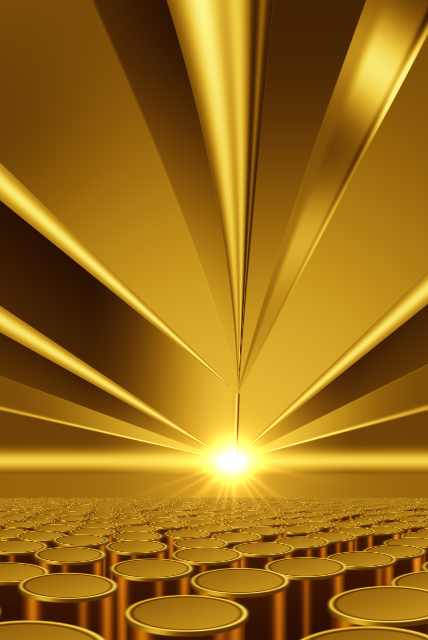
A Shadertoy shader for this background:

```glsl
// Golden metal blades fan out from a glowing horizon above a field of cylinders.
// Blades are bands between curved edges; their tone indexes a gold colour ramp.
// Cylinders are painted from far to near on a jittered perspective grid.
const vec2 SUN = vec2(0.362, 0.279);   // glow on the horizon
const vec2 APEX = vec2(0.372, 0.385);  // meeting point of the upper blades
const float HALF_WIDTH = 0.334;
const float HORIZON = 0.26;
const float FIELD_Y = 0.238;           // vanishing height of the cylinder tops
const float FIELD_SCALE = 0.766;
const float SPACING = 1.95;
const float RADIUS = 0.5;
const int ROWS = 40;
const vec3 GLOW = vec3(1.0, 0.84, 0.43);
const vec3 CORE = vec3(1.0, 0.95, 0.75);
const vec3 AMBER = vec3(1.1, 0.84, 0.55);

float hash(vec2 p) { return fract(sin(dot(p, vec2(127.1, 311.7))) * 43758.5453); }

float bump(float x, float centre, float width) {
  float d = (x - centre) / width;
  return exp(-d * d);
}

// Tone 0 is deep brown, tone 5 is pale yellow
vec3 gold(float tone) {
  vec3 c = vec3(0.17, 0.07, 0.01) * clamp(1.0 + 0.6 * tone, 0.3, 1.0);
  c = mix(c, vec3(0.36, 0.20, 0.02), clamp(tone, 0.0, 1.0));
  c = mix(c, vec3(0.57, 0.37, 0.04), clamp(tone - 1.0, 0.0, 1.0));
  c = mix(c, vec3(0.78, 0.58, 0.11), clamp(tone - 2.0, 0.0, 1.0));
  c = mix(c, vec3(0.93, 0.79, 0.25), clamp(tone - 3.0, 0.0, 1.0));
  return mix(c, vec3(0.99, 0.95, 0.52), clamp(tone - 4.0, 0.0, 1.0));
}

float across(float x, float lo, float hi) { return (x - lo) / max(hi - lo, 0.001); }

void paint(inout float tone, float x, float lo, float hi, float shade) {
  float px = 1.0 / iResolution.y;
  tone = mix(tone, shade, smoothstep(-px, px, x - lo) * smoothstep(-px, px, hi - x));
}

// Blades rising from the apex
void upperBlades(inout float tone, vec2 p) {
  float s = max((p.y - APEX.y) / 0.615, 0.0), x = p.x - APEX.x;
  float foldL = -0.229 * pow(s, 1.21);
  float coreL = -0.1 * pow(s, 1.8) - 0.012 * s, coreR = 0.055 * pow(s, 1.1);
  float rightL = 0.2 * pow(s, 1.12), rightR = 0.325 * s;

  // Shadowed folds beside the central blade
  float fold = mix(3.1, 0.3, smoothstep(0.0, 0.97, s));
  float u = across(x, foldL, coreL);
  paint(tone, x, foldL, coreL, fold + 0.4 - 0.7 * u * s + 0.5 * bump(u, 0.0, 0.03));
  paint(tone, x, coreR, rightL, fold + 0.2);

  // Right blade, with highlights along its length
  u = across(x, rightL, rightR);
  float shine = 0.8 + 3.9 * bump(s + 0.1 * u, 0.88, 0.13) + 2.2 * bump(s, 0.4, 0.16);
  shine += 2.4 * bump(s, 0.0, 0.3);
  shine = mix(1.9, shine, 0.35 + 0.65 * smoothstep(0.15, 0.35, u));
  shine += s * (1.5 * bump(u, 0.96, 0.04) - 1.4 * bump(u, 0.87, 0.05));
  paint(tone, x, rightL, rightR, shine);

  // Central blade: broad highlight, ridge and dark far side
  u = across(x, coreL, coreR);
  float core = 1.2 + (2.1 + 1.8 * s) * bump(u, 0.32, 0.22) + 2.5 * bump(u, 0.66, 0.11);
  core = mix(core, 0.4 + 1.6 * bump(u, 0.9, 0.04), smoothstep(0.76, 0.84, u));
  paint(tone, x, coreL, coreR, core);
}

// One side of the fan, from the top shadow down to the thin lowest blade
void sideBlades(inout float tone, float d, float y, float top, vec2 bright, vec2 thin) {
  float shadow = smoothstep(0.0, 0.65, d);
  bright *= d;
  thin *= d;
  float u = across(y, bright.y, top);
  paint(tone, y, bright.y, top, mix(3.6, 0.6 - 0.7 * u, shadow));
  u = across(y, thin.y, bright.x);
  paint(tone, y, thin.y, bright.x, mix(3.8, 1.1 - 0.7 * u, shadow));
  u = across(y, bright.x, bright.y);
  paint(tone, y, bright.x, bright.y, 2.3 + 2.4 * bump(u, 0.5, 0.32));
  u = across(y, thin.x, thin.y);
  float sheet = mix(4.0, 1.6, smoothstep(0.1, 1.0, d)) + 1.8 * bump(u, 0.06, 0.06);
  paint(tone, y, thin.x, thin.y, sheet);
  paint(tone, y, -0.1, thin.x, mix(3.4, 1.3, shadow));
}

float skyTone(vec2 p) {
  float tone = 3.5 - 1.9 * smoothstep(0.1, 0.76, length(p - SUN));
  tone -= 0.5 * bump(length(p - vec2(0.0, 0.78)), 0.0, 0.15);
  upperBlades(tone, p);
  bool left = p.x < SUN.x;
  float y = p.y - SUN.y, d = left ? 1.0 - p.x / SUN.x : (p.x - SUN.x) / 0.307;
  vec2 bright = left ? vec2(0.202, 0.243) : vec2(0.247, 0.296);
  vec2 edge = bright.yy * d;
  if (left) edge = APEX.y - SUN.y + vec2(0.302, 0.361) * (1.0 - p.x / APEX.x);
  sideBlades(tone, d, y, edge.x, bright, vec2(0.08, left ? 0.133 : 0.152));
  if (left) paint(tone, y, edge.x, edge.y, 2.4 + 2.4 * bump(across(y, edge.x, edge.y), 0.5, 0.3));

  // Spine joining apex and glow, then the bright horizon
  float spine = p.x - mix(SUN.x + 0.006, APEX.x, y / (APEX.y - SUN.y));
  float line = bump(spine, -0.002, 0.0015) - 2.0 * bump(spine, 0.001, 0.0015);
  paint(tone, p.y, SUN.y, APEX.y, tone + line);
  return mix(tone, 4.5, 0.9 * bump(y, 0.001, 0.015));
}

void cylinders(inout vec3 col, vec2 p) {
  for (int i = ROWS; i >= -1; i--) {
    float row = float(i), scale = FIELD_SCALE / (4.0 + row);
    float cell = (p.x - SUN.x) / (scale * SPACING) - 0.76 - 0.38 * row;
    float id = floor(cell + 0.5), jitter = hash(vec2(id, row)) - 0.5;
    vec2 q = vec2((cell - id - 0.2 * jitter) * SPACING, (p.y - FIELD_Y) / scale + 1.0) / RADIUS;
    q.y += 0.2 * jitter;
    float tilt = 0.13 + 0.68 / (4.0 + row);
    float aa = 1.0 / (iResolution.y * scale * RADIUS), soft = aa / tilt;
    float haze = 0.4 * smoothstep(8.0, 40.0, row);

    // Side with vertical reflections, then lip, then top
    float side = smoothstep(aa, -aa, abs(q.x) - 0.96) * smoothstep(aa, -aa, q.y);
    float tone = 0.3 + 2.6 * bump(q.x, -0.72, 0.14) + 1.8 * bump(q.x, 0.3 + jitter, 0.1);
    tone += 2.4 * bump(q.x, 0.8, 0.12) + 0.3 * q.y;
    col = mix(col, mix(gold(tone) * AMBER, gold(2.5), haze), side);
    float lip = length(vec2(q.x, (q.y + 0.08) / tilt)), ring = length(vec2(q.x, q.y / tilt));
    col = mix(col, gold(1.0 + 2.5 * bump(q.x, -0.5, 0.3)), smoothstep(soft, -soft, lip - 1.0));
    tone = 2.5 + 0.35 * q.x - 1.2 * q.y + 1.9 * bump(ring, 0.97, 0.04) - bump(ring, 0.89, 0.03);
    col = mix(col, mix(gold(tone), gold(3.2), haze), smoothstep(soft, -soft, ring - 1.0));
  }
}

void mainImage(out vec4 fragColor, in vec2 fragCoord) {
  vec2 p = (fragCoord - vec2(0.5 * iResolution.x, 0.0)) / iResolution.y + vec2(HALF_WIDTH, 0.0);
  float tone = 2.1 + 0.9 * bump(p.x, SUN.x, 0.16);
  vec3 col = gold(mix(tone, skyTone(p), smoothstep(-0.003, 0.003, p.y - HORIZON)));
  if (p.y < FIELD_Y) cylinders(col, p);

  // Glow, with fine star rays over the floor
  vec2 ray = p - SUN;
  float r = length(ray), a = atan(ray.y, ray.x);
  float star = pow(0.5 + 0.5 * cos(a * 22.0 + 2.0 * sin(a * 7.0)), 3.0);
  star *= smoothstep(0.02, -0.02, ray.y);
  col += CORE * exp(-r * r / 0.001) + GLOW * (0.3 + 0.3 * star) * exp(-r / 0.055);
  fragColor = vec4(min(col, 1.0), 1.0);
}
```
